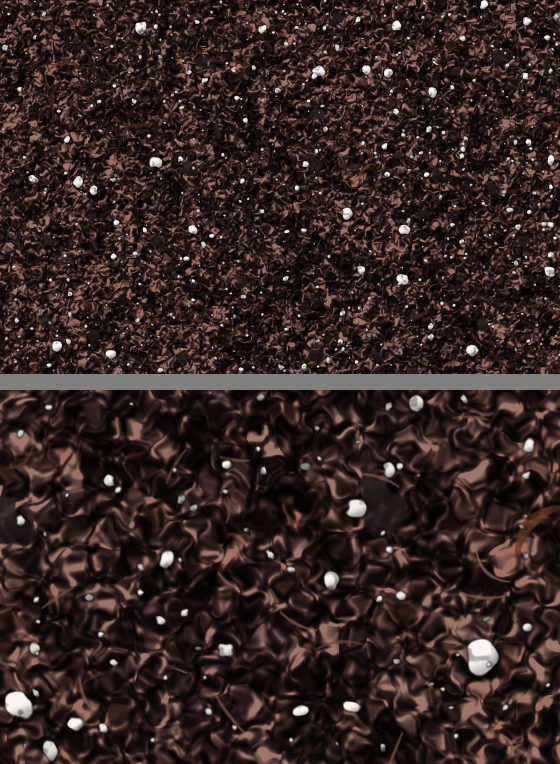
Top: the whole. Bottom: its middle third, enlarged.
Reproduce this texture procedurally as a WebGL 2 fragment shader.

```glsl
#version 300 es
precision highp float;

uniform vec2 u_resolution;
out vec4 fragColor;

vec3 hash3(vec2 p) {
  vec3 q = fract(p.xyx * vec3(0.1031, 0.1030, 0.0973));
  q += dot(q, q.yxz + 33.33);
  return fract((q.xxy + q.yzz) * q.zyx);
}

float noise(vec2 p) {
  vec2 i = floor(p), f = fract(p);
  f = f * f * (3.0 - 2.0 * f);
  return mix(mix(hash3(i).x, hash3(i + vec2(1, 0)).x, f.x),
             mix(hash3(i + vec2(0, 1)).x, hash3(i + 1.0).x, f.x), f.y);
}

mat2 rotation(float a) {
  return mat2(cos(a), sin(a), -sin(a), cos(a));
}

float soilHeight(vec2 p) {
  return 0.25 * noise(p * 28.0) + 0.35 * noise(p * 61.0 + 7.0)
       + 0.40 * noise(p * 123.0 + 19.0) + 0.30 * noise(p * 215.0 + 43.0);
}

// Nearest crumb: its cell in xy, the gap to the next crumb in z
vec3 crumbs(vec2 g) {
  vec2 id = vec2(0.0);
  float near = 9.0, next = 9.0;
  for (int j = -1; j <= 1; j++)
    for (int i = -1; i <= 1; i++) {
      vec2 cell = floor(g) + vec2(i, j);
      float d = length(cell + hash3(cell).xy - g);
      if (d < near) { next = near; near = d; id = cell; }
      else next = min(next, d);
    }
  return vec3(id, next - near);
}

// Lumpy pebbles: signed distance, height across the pebble, random tone
vec3 pebbles(vec2 p, float cells, float share, float rMin, float rMax, float seed) {
  vec3 best = vec3(1.0, 0.0, 0.0);
  vec2 g = p * cells;
  for (int j = -1; j <= 1; j++)
    for (int i = -1; i <= 1; i++) {
      vec2 cell = floor(g) + vec2(i, j);
      vec3 a = hash3(cell + seed), b = hash3(cell + seed + 71.3);
      if (a.z > share) continue;
      vec2 q = (g - cell - 0.1 - 0.8 * a.xy) / cells;
      float r = mix(rMin, rMax, b.x * b.x);
      vec2 t = rotation(b.y * 6.28) * q * vec2(1.0, 1.0 + 0.6 * b.z);
      float d = length(t) - r * (0.72 + 0.55 * noise(q / r * 1.3 + cell * 5.0));
      if (d < best.x) best = vec3(d, (q.y - 0.4 * q.x) / r, b.z);
    }
  return best;
}

// Bent fibres and chips: coverage, random tone
vec2 strands(vec2 p, float cells, float share, float len, float width, float seed) {
  vec2 result = vec2(0.0);
  vec2 g = p * cells;
  for (int j = -1; j <= 1; j++)
    for (int i = -1; i <= 1; i++) {
      vec2 cell = floor(g) + vec2(i, j);
      vec3 a = hash3(cell + seed), b = hash3(cell + seed + 37.7);
      if (a.z > share) continue;
      vec2 q = rotation(b.x * 6.28) * (g - cell - a.xy) / cells;
      float l = len * (0.4 + 0.6 * b.y);
      q.y += (b.z - 0.5) * 0.9 * q.x * q.x / l;
      float d = length(vec2(max(abs(q.x) - l, 0.0), q.y)) - width * (1.0 - 0.5 * abs(q.x) / l);
      float cover = smoothstep(0.0012, -0.0008, d);
      if (cover > result.x) result = vec2(cover, b.z);
    }
  return result;
}

vec3 soil(vec2 p) {
  vec2 w = p + 0.014 * vec2(noise(p * 75.0), noise(p * 75.0 + 50.0));
  vec3 crumb = crumbs(w * 36.0);
  vec3 kind = hash3(crumb.xy + 13.0);
  float h = soilHeight(w);
  float slope = h - soilHeight(w + vec2(-0.003, 0.006));
  float fibre = noise(rotation(kind.x * 6.28) * w * vec2(65.0, 230.0) + crumb.xy);
  float z = (h - 0.65) * 4.8 + slope * 2.8 + (fibre - 0.5) * 2.4 + (kind.y - 0.5) * 1.1;
  z += 0.15 - 0.7 * smoothstep(0.25, 0.0, crumb.z) + 0.7 * (noise(p * 6.0) - 0.5);
  float red = min(0.155 * exp(0.72 * z), 0.62);
  float lit = smoothstep(0.06, 0.45, red);
  vec3 tint = vec3(1.0, mix(0.56, 0.74, lit), mix(0.62, 0.66, lit));
  return red * mix(tint, vec3(1.04, 0.60, 0.48), 0.5 * kind.z * kind.z);
}

vec3 scene(vec2 p) {
  vec3 col = soil(p);

  // Smooth dark stones, partly buried
  vec3 stone = pebbles(p, 6.5, 0.4, 0.018, 0.038, 211.0);
  float buried = smoothstep(0.36, 0.5, noise(p * 48.0 + 90.0));
  vec3 stoneCol = vec3(0.12, 0.09, 0.095) * (0.8 + 0.4 * stone.y + 0.5 * noise(p * 110.0));
  col = mix(col, stoneCol, 0.85 * buried * smoothstep(0.002, -0.002, stone.x));

  // Wood chips and thin fibres
  vec2 chip = strands(p, 5.0, 0.3, 0.045, 0.0055, 307.0);
  float grain = 0.6 + 0.7 * noise(p * 170.0);
  col = mix(col, mix(vec3(0.20, 0.11, 0.09), vec3(0.42, 0.22, 0.13), chip.y) * grain, 0.75 * chip.x);
  vec2 thread = strands(p, 15.0, 0.5, 0.021, 0.0013, 401.0);
  col = mix(col, mix(vec3(0.34, 0.20, 0.15), vec3(0.62, 0.46, 0.36), thread.y), 0.7 * thread.x);

  // White grains in three sizes, each with a soft shadow
  float crowd = 0.75 + 0.5 * noise(p * 3.0 + 5.0) + 0.15 * (p.x - 0.75);
  for (int k = 0; k < 3; k++) {
    float s = exp2(-float(k));
    vec3 g = pebbles(p, 9.0 / s, (0.2 + 0.3 * s) * crowd, 0.007 * s, 0.0175 * s, 503.0 + 60.0 * float(k));
    col *= 0.55 + 0.45 * smoothstep(0.0, 0.006 * s + 0.001, g.x);
    float pits = smoothstep(0.55, 0.85, noise(p * 145.0 + 31.0));
    float tone = 1.0 - 0.3 * pits - 0.3 * smoothstep(0.1, -1.0, g.y) - 0.3 * g.z * (1.0 - s);
    col = mix(col, vec3(0.98, 0.96, 0.95) * tone, smoothstep(0.0014, -0.0014, g.x));
  }
  return col;
}

void main() {
  vec3 sum = vec3(0.0);
  for (int k = 0; k < 4; k++) {
    vec2 offset = vec2(k % 2, k / 2) * 0.5 - 0.25;
    sum += scene((gl_FragCoord.xy + offset) / u_resolution.y);
  }
  fragColor = vec4(clamp(sum * 0.25, 0.0, 1.0), 1.0);
}
```
